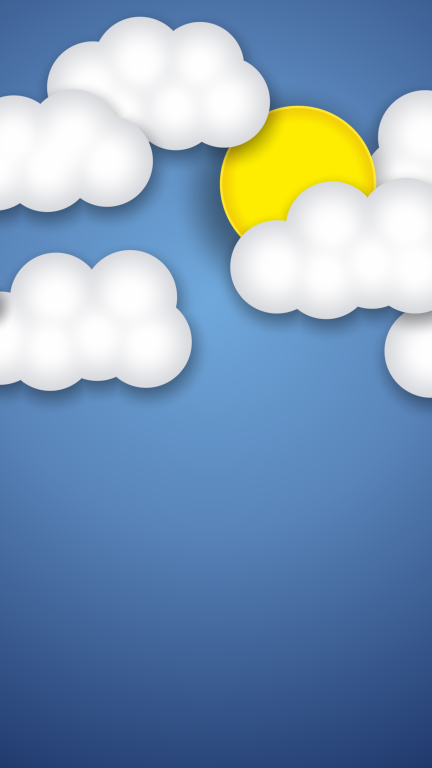
This background is drawn by a Shadertoy shader. Its source:

```glsl
// Paper-style white clouds around a yellow sun on a glowing blue sky.

// Lengths are in canvas widths, origin at the lower left.
const vec3 SKY_GLOW = vec3(0.44, 0.66, 0.86);
const vec3 SKY_MID  = vec3(0.345, 0.515, 0.725);
const vec3 SKY_DEEP = vec3(0.165, 0.275, 0.48);
const vec2 GLOW_CENTER = vec2(0.486, 1.083);
const float GLOW_REACH = 1.08;

const vec3 SUN_CORE = vec3(0.995, 0.93, 0.0);
const vec3 SUN_EDGE = vec3(0.95, 0.81, 0.03);
const vec3 SUN_RIM  = vec3(1.0, 0.91, 0.2);
const vec2 SUN_CENTER = vec2(0.690, 1.352);
const float SUN_RADIUS = 0.181;
const vec2 SUN_SHADOW_SHIFT = vec2(-0.025, -0.03);

const vec3 CLOUD_LIT  = vec3(0.995);
const vec3 CLOUD_EDGE = vec3(0.83, 0.835, 0.855);
const float CLOUD_SHADE_DEPTH = 0.085;
const vec2 CLOUD_SHADOW_SHIFT = vec2(0.006, -0.018);
const float SHADOW_BLUR = 0.04;
const float SHADOW_STRENGTH = 0.42;
const float LOBE_BLEND = 0.035;

// Each lobe is a circle: center x, center y, radius.
const int LOBES = 6;
const vec3 TOP_CLOUD[LOBES] = vec3[LOBES](
    vec3(0.215, 1.576, 0.106), vec3(0.324, 1.632, 0.107), vec3(0.463, 1.625, 0.102),
    vec3(0.519, 1.542, 0.106), vec3(0.407, 1.532, 0.102), vec3(0.278, 1.523, 0.100));
const vec3 LEFT_CLOUD[LOBES] = vec3[LOBES](
    vec3(0.032, 1.451, 0.106), vec3(0.171, 1.465, 0.106), vec3(0.248, 1.405, 0.106),
    vec3(0.109, 1.393, 0.106), vec3(-0.012, 1.396, 0.106), vec3(0.139, 1.430, 0.100));
const vec3 RIGHT_CLOUD[LOBES] = vec3[LOBES](
    vec3(0.641, 1.160, 0.108), vec3(0.769, 1.250, 0.108), vec3(0.940, 1.255, 0.111),
    vec3(0.755, 1.146, 0.107), vec3(0.861, 1.171, 0.108), vec3(0.961, 1.162, 0.110));
const vec3 LOW_CLOUD[LOBES] = vec3[LOBES](
    vec3(0.130, 1.086, 0.107), vec3(0.301, 1.090, 0.109), vec3(0.338, 0.986, 0.106),
    vec3(0.116, 0.979, 0.106), vec3(0.225, 1.002, 0.106), vec3(0.000, 0.995, 0.108));

float smoothMin(float a, float b, float k) {
    float h = max(k - abs(a - b), 0.0) / k;
    return min(a, b) - 0.25 * h * h * k;
}

// Returns the sharp union distance in x and the blended one in y.
vec2 cloudDistance(vec2 p, vec3 lobes[LOBES]) {
    vec2 dist = vec2(10.0);
    for (int i = 0; i < LOBES; i++) {
        float d = length(p - lobes[i].xy) - lobes[i].z;
        dist = vec2(min(dist.x, d), smoothMin(dist.y, d, LOBE_BLEND));
    }
    return dist;
}

// Coverage of a shape with a one pixel soft edge.
float coverage(float d) {
    float pixel = 1.0 / iResolution.x;
    return 1.0 - smoothstep(-0.75 * pixel, 0.75 * pixel, d);
}

vec3 sky(vec2 p) {
    float t = min(length(p - GLOW_CENTER) / GLOW_REACH, 1.15);
    return t < 0.5 ? mix(SKY_GLOW, SKY_MID, 2.0 * t)
                   : mix(SKY_MID, SKY_DEEP, 2.0 * t - 1.0);
}

void addSun(inout vec3 color, vec2 p) {
    float shadow = length(p - SUN_CENTER - SUN_SHADOW_SHIFT) - SUN_RADIUS;
    color *= 1.0 - 0.4 * (1.0 - smoothstep(-0.04, 0.09, shadow));
    float d = length(p - SUN_CENTER) - SUN_RADIUS;
    vec3 disc = mix(SUN_CORE, SUN_EDGE, smoothstep(-0.045, -0.003, d));
    disc = mix(disc, SUN_RIM, smoothstep(-0.007, -0.004, d));
    color = mix(color, disc, coverage(d));
}

void addCloud(inout vec3 color, vec2 p, vec3 lobes[LOBES]) {
    float shadow = cloudDistance(p - CLOUD_SHADOW_SHIFT, lobes).x;
    color *= 1.0 - SHADOW_STRENGTH * (1.0 - smoothstep(-SHADOW_BLUR, SHADOW_BLUR, shadow));
    vec2 d = cloudDistance(p, lobes);
    float light = smoothstep(-0.02, CLOUD_SHADE_DEPTH, -d.y);
    color = mix(color, mix(CLOUD_EDGE, CLOUD_LIT, light), coverage(d.x));
}

void mainImage(out vec4 fragColor, in vec2 fragCoord) {
    vec2 p = fragCoord / iResolution.x;
    vec3 color = sky(p);

    // Layers from back to front; two clouds reuse a mirrored or shifted shape.
    addCloud(color, vec2(1.285 - p.x, p.y - 0.37), LOW_CLOUD);
    addSun(color, p);
    addCloud(color, p, TOP_CLOUD);
    addCloud(color, p, LEFT_CLOUD);
    addCloud(color, p - vec2(0.357, -0.195), RIGHT_CLOUD);
    addCloud(color, p, RIGHT_CLOUD);
    addCloud(color, p, LOW_CLOUD);

    // Soft shade falling in from the left border.
    float shade = length((p - vec2(-0.015, 1.065)) * vec2(1.0, 0.8));
    color *= 1.0 - 0.4 * (1.0 - smoothstep(0.0, 0.05, shade));

    fragColor = vec4(color, 1.0);
}
```
